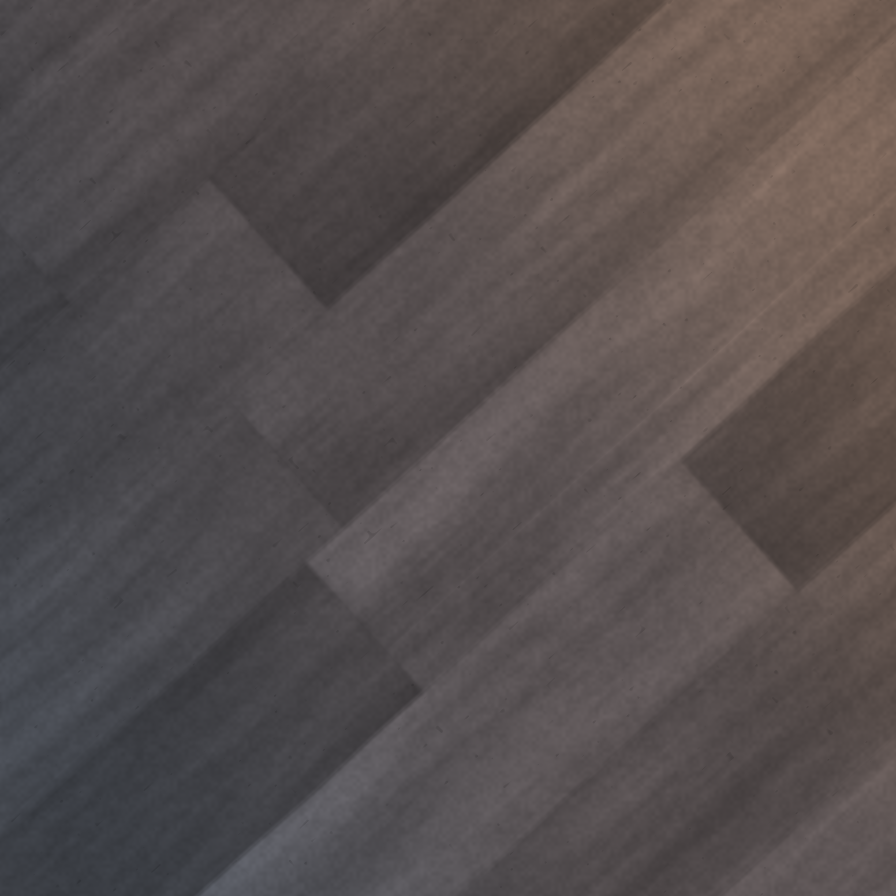
Give the GLSL for this texture, as a WebGL 2 fragment shader.

```glsl
#version 300 es
precision highp float;
// Diagonal wood floor planks with streaky grain, cool at lower left and warm at upper right.

#define ANGLE 0.733          // direction of the boards, radians
#define PLANK_WIDTH 0.195
#define FIRST_EDGE -0.732    // lower edge of board row 0
#define EDGE_BLUR 0.004
#define SEAM_DEPTH 0.06
#define GRAIN 0.17
#define FIGURE 0.035
#define SPECKLE 0.07

uniform vec2 u_resolution;
out vec4 outColor;

const vec3 COOL = vec3(0.285, 0.300, 0.330);
const vec3 MIDDLE = vec3(0.342, 0.313, 0.316);
const vec3 WARM = vec3(0.455, 0.376, 0.332);

// Per row: place of the butt joint, and brightness before and after it
const float JOINT[8] = float[8](2.0, 2.0, 0.89, 0.503, 0.56, 0.71, 0.50, 2.0);
const float BEFORE[8] = float[8](1.05, 0.93, 1.08, 0.86, 1.0, 1.03, 0.90, 0.98);
const float AFTER[8] = float[8](1.05, 0.93, 0.87, 1.08, 0.98, 0.84, 0.97, 0.98);

float hash(vec2 p) {
    vec3 q = fract(vec3(p.xyx) * 0.1031);
    q += dot(q, q.yzx + 33.33);
    return fract((q.x + q.y) * q.z);
}

float noise(vec2 p) {
    vec2 i = floor(p), f = fract(p);
    f = f * f * (3.0 - 2.0 * f);
    return mix(mix(hash(i), hash(i + vec2(1, 0)), f.x),
               mix(hash(i + vec2(0, 1)), hash(i + vec2(1, 1)), f.x), f.y);
}

// Brightness of the grain on one board; seed makes each board differ
float grain(vec2 q, float seed) {
    vec2 p = q + vec2(seed * 7.31 + 20.0, seed * 3.17 + 20.0);
    p.y += 0.018 * (noise(p * vec2(4.0, 9.0)) - 0.5);
    float broad = noise(p * vec2(2.3, 15.0)) - 0.5;
    float streak = noise(p * vec2(5.0, 48.0)) - 0.5;
    float fine = noise(p * vec2(17.0, 130.0)) - 0.5;
    // Curved growth rings appear only in patches
    float rings = sin(34.0 * noise(p * vec2(3.5, 9.0)));
    float patches = smoothstep(0.55, 0.8, noise(p * vec2(3.0, 6.0) + 50.0));
    return 1.0 + GRAIN * (broad + 0.8 * streak + 0.45 * fine) + FIGURE * rings * patches;
}

// Brightness of a whole row, with a soft change at its butt joint
float boardRow(vec2 q, float row) {
    int k = int(clamp(row, 0.0, 7.0));
    float d = q.x - JOINT[k];
    float side = smoothstep(-EDGE_BLUR, EDGE_BLUR, d);
    float shade = mix(BEFORE[k] * grain(q, 2.0 * row),
                      AFTER[k] * grain(q, 2.0 * row + 1.0), side);
    float across = (q.y - FIRST_EDGE) / PLANK_WIDTH - row;
    shade *= 1.0 + 0.09 * (across - 0.5);
    return shade * (1.0 - SEAM_DEPTH * exp(-abs(d) / EDGE_BLUR));
}

void main() {
    vec2 p = gl_FragCoord.xy / u_resolution;
    vec2 along = vec2(cos(ANGLE), sin(ANGLE));
    vec2 q = vec2(dot(p, along), dot(p, vec2(-along.y, along.x)));
    q.y += 0.003 * (noise(q * 9.0 + 40.0) - 0.5);

    // Blend the row with its nearest neighbour across the long seam
    float v = (q.y - FIRST_EDGE) / PLANK_WIDTH;
    float row = floor(v), f = fract(v);
    float edge = min(f, 1.0 - f) * PLANK_WIDTH;
    float neighbour = row + (f < 0.5 ? -1.0 : 1.0);
    float overlap = 0.5 * (1.0 - smoothstep(0.0, EDGE_BLUR, edge));
    float shade = mix(boardRow(q, row), boardRow(q, neighbour), overlap);

    // Long seam: broken dark line with a worn pale edge
    float wear = noise(q * vec2(6.0, 20.0) + 70.0);
    shade *= 1.0 - SEAM_DEPTH * (1.0 - wear) * exp(-edge / EDGE_BLUR);
    shade *= 1.0 + 0.08 * wear * exp(-abs(f * PLANK_WIDTH - 0.009) / 0.005);

    // Pale streak running along the middle of one board
    float streak = exp(-abs(q.y + 0.086) / 0.004) * smoothstep(0.49, 0.52, q.x);
    shade *= 1.0 + 0.09 * streak * (0.5 + wear);

    // Light across the floor
    float warmth = 0.62 * p.x + 0.40 * p.y + 0.08 * (noise(p * 3.0 + 9.0) - 0.5);
    vec3 color = mix(COOL, MIDDLE, smoothstep(0.05, 0.55, warmth));
    color = mix(color, WARM, smoothstep(0.5, 1.0, warmth));
    color *= 1.0 - 0.10 * exp(-9.0 * dot(p - vec2(0.02, 0.55), p - vec2(0.02, 0.55)));

    // Fine soft speckle and sparse dark pores
    float speckle = noise(p * 240.0) + noise(p * 110.0 + 30.0) - 1.0;
    float pores = smoothstep(0.93, 1.0, noise(q * vec2(90.0, 150.0) + 90.0));
    shade *= 1.0 + SPECKLE * speckle - 0.12 * pores;

    outColor = vec4(color * shade, 1.0);
}
```
